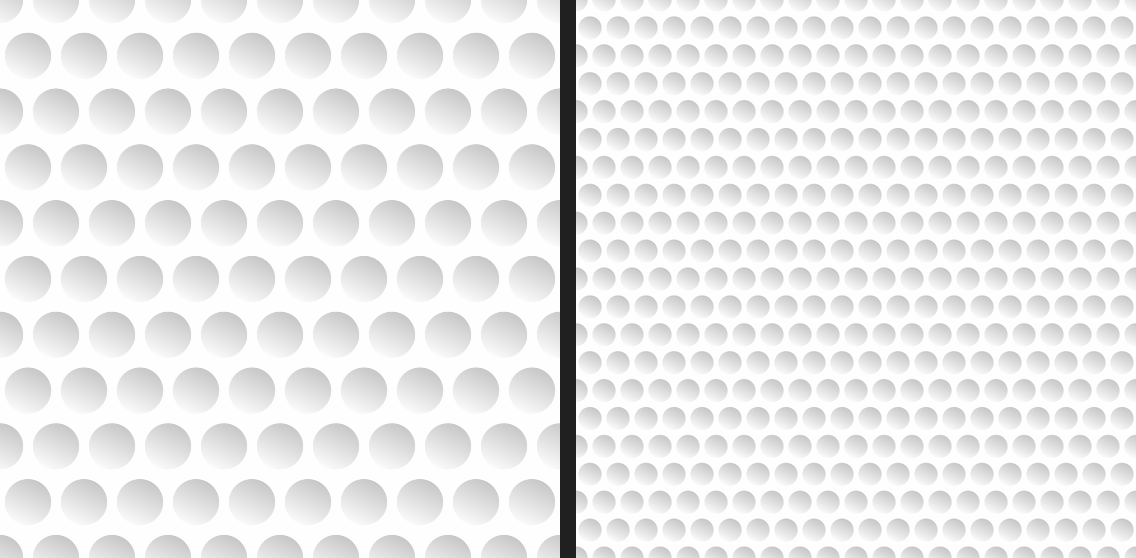
Left: one tile. Right: repeated 2 by 2.
A WebGL 2 fragment shader for this pattern:

```glsl
#version 300 es
precision highp float;

uniform vec2 u_resolution;
out vec4 outColor;

// Signed distance to a disc centred on the origin
float disc(vec2 p, float radius) {
    return length(p) - radius;
}

void main() {
    // Ten columns and ten rows, with a row centred on the lower edge
    vec2 grid = gl_FragCoord.xy / u_resolution * 10.0;
    float row = floor(grid.y + 0.5);

    // Odd rows shift by half a cell
    grid.x += 0.5 * mod(row, 2.0);
    vec2 cell = fract(grid + 0.5) - 0.5;

    // Diagonal shade: pale at lower left, darker at upper right
    float radius = 0.414;
    float slope = dot(cell / radius, normalize(vec2(0.45, 0.9)));
    vec3 dotColor = vec3(0.88 - 0.1 * slope);
    vec3 paper = vec3(0.996);

    // Edge smoothed over about one pixel
    float halfPixel = 5.0 / min(u_resolution.x, u_resolution.y);
    float coverage = 1.0 - smoothstep(-halfPixel, halfPixel, disc(cell, radius));

    outColor = vec4(mix(paper, dotColor, coverage), 1.0);
}
```
